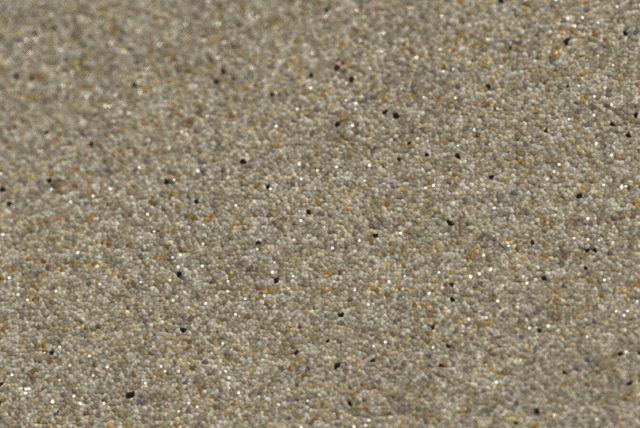
This texture is drawn by a WebGL 1 fragment shader. Its source:

```glsl
precision highp float;
// Fine beige sand seen close up, sharp along a slanted band and softly defocused beyond it.

uniform vec2 u_resolution;

// Grain colours
const vec3 PALE   = vec3(0.712, 0.682, 0.608);
const vec3 DUN    = vec3(0.495, 0.450, 0.368);
const vec3 HONEY  = vec3(0.61, 0.535, 0.385);
const vec3 AMBER  = vec3(0.56, 0.42, 0.22);
const vec3 MAUVE  = vec3(0.40, 0.36, 0.36);
const vec3 BLACK  = vec3(0.13, 0.12, 0.12);
const vec3 GLINT  = vec3(1.15, 1.15, 1.12);

// Shares of the special grains
const float HONEY_SHARE = 0.13;
const float AMBER_SHARE = 0.03;
const float MAUVE_SHARE = 0.02;
const float BLACK_SHARE = 0.004;
const float GLINT_SHARE = 0.012;
const float GLINT_RADIUS = 0.36;

// Grain form and light
const float GRAINS_PER_HEIGHT = 112.0;
const float SIZE_SPREAD = 0.30;
const vec2  LIGHT_DIR = vec2(0.45, 0.89);
const float FACET_CONTRAST = 0.32;
const float FACET_TILT = 1.6;
const float GAP_SHADE = 0.80;
const float SPECK_SCALE = 250.0;
const float SPECK_CONTRAST = 0.22;

// Surface relief
const float LUMP_SCALE = 34.0;
const float LUMP_CONTRAST = 0.22;
const float DRIFT_CONTRAST = 0.08;

// Focus, in canvas heights
const vec2  FOCUS_CENTRE = vec2(0.80, 0.42);
const vec2  FOCUS_NORMAL = vec2(-0.35, 0.94);
const float SHARP_RADIUS = 0.0024;
const float FAR_BLUR = 0.0050;
const float NEAR_BLUR = 0.0024;
const int   LENS_SAMPLES = 14;
const float GOLDEN_ANGLE = 2.39996;

vec3 hash3(vec2 cell) {
  vec3 q = fract(cell.xyx * vec3(0.1031, 0.1030, 0.0973));
  q += dot(q, q.yxz + 33.33);
  return fract((q.xxy + q.yzz) * q.zyx);
}

float valueNoise(vec2 p) {
  vec2 i = floor(p);
  vec2 f = fract(p);
  f = f * f * (3.0 - 2.0 * f);
  float low  = mix(hash3(i).x, hash3(i + vec2(1.0, 0.0)).x, f.x);
  float high = mix(hash3(i + vec2(0.0, 1.0)).x, hash3(i + vec2(1.0)).x, f.x);
  return mix(low, high, f.y);
}

// Piled-up lumps of sand
float relief(vec2 p) {
  return 0.6 * valueNoise(p) + 0.4 * valueNoise(p * 2.1 + 17.0);
}

vec3 grainColour(vec3 pick, float tone, float radius) {
  vec3 colour = mix(DUN, PALE, tone);
  float kind = pick.x;
  if (kind < HONEY_SHARE) colour = HONEY * (0.85 + 0.3 * tone);
  kind -= HONEY_SHARE;
  if (kind > 0.0 && kind < AMBER_SHARE) colour = AMBER * (0.8 + 0.4 * tone);
  kind -= AMBER_SHARE;
  if (kind > 0.0 && kind < MAUVE_SHARE) colour = MAUVE;
  if (pick.y < BLACK_SHARE) colour = BLACK;
  if (pick.y > 1.0 - GLINT_SHARE && radius < GLINT_RADIUS) colour = GLINT;
  return colour;
}

// Irregular grains of mixed size: nearest weighted seed, tilted facet and dark gap
vec3 sand(vec2 p) {
  vec2 g = p * GRAINS_PER_HEIGHT;
  vec2 base = floor(g);
  float nearest = 9.0;
  float second = 9.0;
  vec2 grainCell = base;
  vec2 offset = vec2(0.0);
  float tone = 0.5;
  for (int y = -1; y <= 1; y++) {
    for (int x = -1; x <= 1; x++) {
      vec2 cell = base + vec2(float(x), float(y));
      vec3 seed = hash3(cell + 7.0);
      vec2 d = g - cell - seed.xy;
      float dist = length(d) + SIZE_SPREAD * fract(seed.z * 7.0);
      if (dist < nearest) {
        second = nearest;
        nearest = dist;
        grainCell = cell;
        offset = d;
        tone = seed.z;
      } else {
        second = min(second, dist);
      }
    }
  }
  vec3 pick = hash3(grainCell + 311.0);
  vec2 tilt = LIGHT_DIR + FACET_TILT * (vec2(pick.z, fract(pick.z * 13.0)) - 0.5);
  float facet = 1.0 + FACET_CONTRAST * dot(offset, tilt);
  float gap = mix(GAP_SHADE, 1.02, smoothstep(0.0, 0.30, second - nearest));
  float speck = 1.0 + SPECK_CONTRAST * (valueNoise(p * SPECK_SCALE) - 0.5);
  return grainColour(pick, tone, length(offset)) * facet * gap * speck;
}

void main() {
  vec2 p = gl_FragCoord.xy / u_resolution.y;

  // Defocus grows away from the focus band, most toward the far corner
  float depth = dot(p - FOCUS_CENTRE, FOCUS_NORMAL);
  float blur = SHARP_RADIUS + FAR_BLUR * smoothstep(0.08, 0.85, depth)
             + NEAR_BLUR * smoothstep(0.12, 0.75, -depth);
  blur = max(blur, 0.6 / u_resolution.y);

  // Gather the grains over the lens disc
  vec3 colour = vec3(0.0);
  for (int i = 0; i < LENS_SAMPLES; i++) {
    float k = float(i);
    float r = blur * sqrt((k + 0.5) / float(LENS_SAMPLES));
    colour += sand(p + r * vec2(cos(k * GOLDEN_ANGLE), sin(k * GOLDEN_ANGLE)));
  }
  colour /= float(LENS_SAMPLES);

  // Slanting light over lumps, and slow drifts of tone
  vec2 lump = p * LUMP_SCALE;
  float slope = relief(lump) - relief(lump + 0.55 * LIGHT_DIR);
  float drift = valueNoise(p * 9.0 + 40.0) - 0.5;
  colour *= 1.0 + LUMP_CONTRAST * slope + DRIFT_CONTRAST * drift;
  gl_FragColor = vec4(clamp(colour, 0.0, 1.0), 1.0);
}
```
